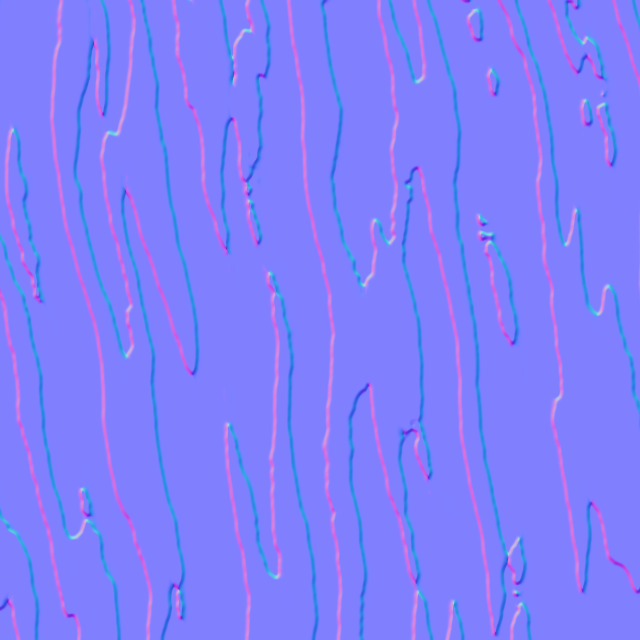
This texture map is drawn by a WebGL 2 fragment shader. Its source:

```glsl
#version 300 es
precision highp float;
// Normal map of bark-like, long upright plateaus with thin bevelled rims.

uniform vec2 u_resolution;
out vec4 fragColor;

const vec2 GRAIN_SCALE = vec2(18.0, 2.3);   // cells across and along the grain
const float GRAIN_LEAN = 0.10;
const float PLATEAU_LEVEL = 0.09;
const float RIM_WIDTH = 0.0027;
const float RIM_SLOPE = 1.0;

// Integer hash of a lattice cell, giving a unit gradient.
vec2 cellGradient(ivec2 cell, uint seed) {
    uint h = uint(cell.x) * 1597334677u ^ uint(cell.y) * 3812015801u ^ seed * 2798796415u;
    h = (h ^ (h >> 16)) * 2246822519u;
    h = (h ^ (h >> 13)) * 3266489917u;
    h ^= h >> 16;
    float angle = float(h >> 8) / 16777216.0 * 6.28318;
    return vec2(cos(angle), sin(angle));
}

float gradientNoise(vec2 p, uint seed) {
    ivec2 cell = ivec2(floor(p));
    vec2 f = fract(p);
    vec2 blend = f * f * f * (f * (f * 6.0 - 15.0) + 10.0);
    float a = dot(cellGradient(cell, seed), f);
    float b = dot(cellGradient(cell + ivec2(1, 0), seed), f - vec2(1.0, 0.0));
    float c = dot(cellGradient(cell + ivec2(0, 1), seed), f - vec2(0.0, 1.0));
    float d = dot(cellGradient(cell + ivec2(1, 1), seed), f - vec2(1.0, 1.0));
    return mix(mix(a, b, blend.x), mix(c, d, blend.x), blend.y);
}

// Leaning, gently bending coordinates that follow the grain.
vec2 grainSpace(vec2 p, vec2 scale, float lean) {
    float bend = 0.06 * gradientNoise(p * vec2(1.7, 2.6), 11u);
    vec2 q = vec2(p.x + lean * p.y + bend, p.y + 1.7 * p.x);
    return q * scale;
}

// Positive inside plateaus, negative in the gaps.
float plateauField(vec2 p, float level) {
    vec2 q = grainSpace(p, GRAIN_SCALE, GRAIN_LEAN);
    float field = gradientNoise(q, 1u);
    field += 0.30 * gradientNoise(q * vec2(1.7, 2.1) + 5.3, 2u);
    field += 0.11 * gradientNoise(p * vec2(29.0, 19.0), 3u);   // hooks and jogs
    field += 0.025 * gradientNoise(p * 62.0, 4u);              // fine wobble
    return field - level;
}

vec2 fieldSlope(vec2 p, float stepSize) {
    vec2 e = vec2(stepSize, 0.0);
    float dx = plateauField(p + e.xy, PLATEAU_LEVEL) - plateauField(p - e.xy, PLATEAU_LEVEL);
    float dy = plateauField(p + e.yx, PLATEAU_LEVEL) - plateauField(p - e.yx, PLATEAU_LEVEL);
    return vec2(dx, dy) / (2.0 * stepSize);
}

// Tilt of the bevel: strongest on the outline, fading softly to both sides.
vec2 rimTilt(float field, vec2 slope, float width) {
    float steepness = max(length(slope), 1.2);
    float edgeDistance = field / steepness / width;
    return slope / steepness * exp(-edgeDistance * edgeDistance);
}

void main() {
    vec2 p = gl_FragCoord.xy / u_resolution;
    float field = plateauField(p, PLATEAU_LEVEL);
    vec2 tilt = RIM_SLOPE * rimTilt(field, fieldSlope(p, 0.001), RIM_WIDTH);

    // Pack the normal into colour: left rims turn pink, right rims blue.
    vec3 normal = normalize(vec3(tilt.x, -tilt.y, 1.0));
    fragColor = vec4(normal * 0.5 + 0.5, 1.0);
}
```
